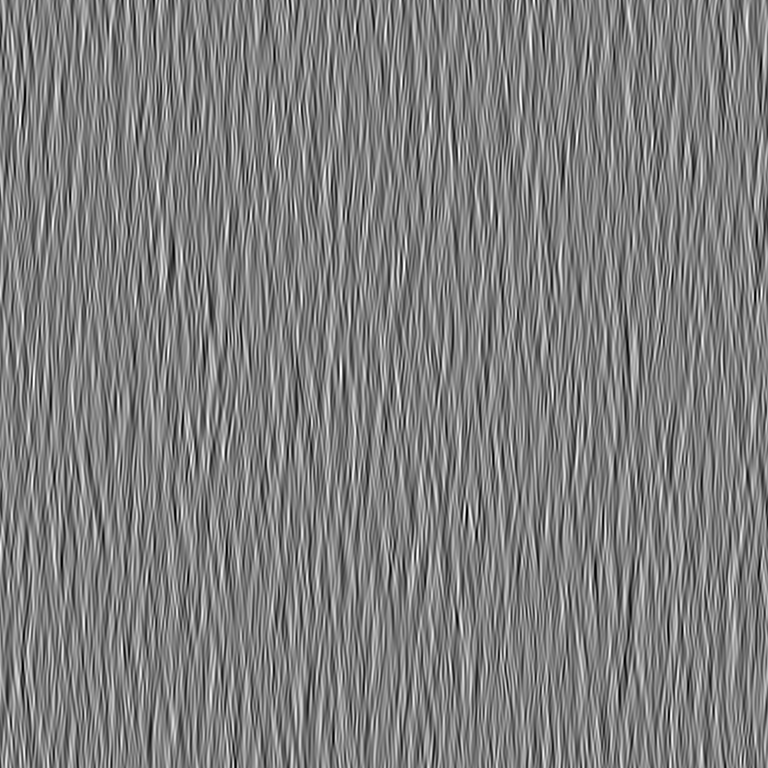
Write a three.js fragment shader that draws this texture.

```glsl
varying vec2 vUv;

vec4 hash4(vec3 seed) {
  vec4 p = fract(seed.xyzx * vec4(0.1031, 0.1030, 0.0973, 0.1099));
  p += dot(p, p.wzxy + 33.33);
  return fract((p.xxyz + p.yzzw) * p.zywx);
}

// One short wave packet: a tilted ripple that fades out within one cell size
float fibre(vec2 offset, vec2 cellSize, vec4 rnd) {
  vec2 d = offset / cellSize;
  float fade = max(0.0, 1.0 - dot(d, d));
  float tilt = (rnd.z - 0.5) * 0.36;
  float frequency = mix(28.0, 228.0, rnd.w);
  float phase = fract(37.0 * (rnd.x + rnd.y));
  float across = dot(offset, vec2(cos(tilt), sin(tilt)));
  return fade * fade * cos(6.2832 * (across * frequency + phase));
}

// Cellular noise: sums the packets scattered in the neighbouring cells
float fibreNoise(vec2 uv) {
  vec2 cellSize = vec2(0.03, 0.09);
  vec2 home = floor(uv / cellSize);
  float sum = 0.0;
  for (int y = -1; y <= 1; y++) {
    for (int x = -1; x <= 1; x++) {
      vec2 cell = home + vec2(float(x), float(y));
      for (int k = 0; k < 18; k++) {
        vec4 rnd = hash4(vec3(cell + 17.0, float(k) * 5.0 + 3.0));
        sum += fibre(uv - (cell + rnd.xy) * cellSize, cellSize, rnd);
      }
    }
  }
  return sum;
}

void main() {
  float grey = 0.497 + 0.059 * fibreNoise(vUv);
  gl_FragColor = vec4(vec3(clamp(grey, 0.0, 1.0)), 1.0);
}
```
